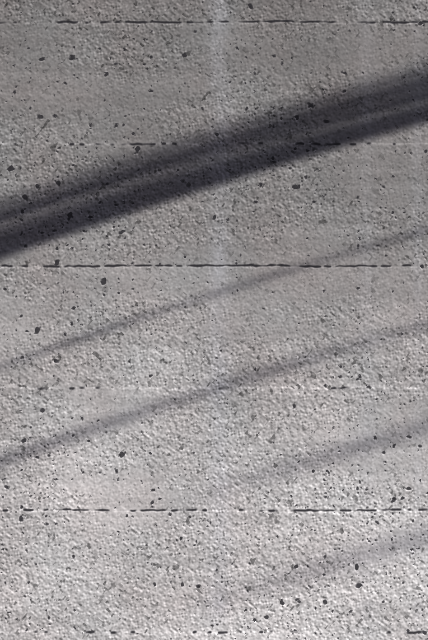
Give the GLSL for this texture, as a Shadertoy shader.

```glsl
// Board-marked concrete wall: six horizontal joints, pitted sandy surface,
// pale vertical stains, and slanting soft shadows falling across it.
// Space is in canvas heights: x to the right, y downward from the top edge.

#define JOINT_FIRST 0.034
#define JOINT_STEP 0.1907
#define JOINT_HALF 0.0011
#define GRAIN_SCALE 310.0
#define GRAIN_RELIEF 0.72
#define PORE_DENSITY 0.11
#define WALL_TOP vec3(0.495, 0.482, 0.480)
#define WALL_BOTTOM vec3(0.765, 0.748, 0.748)
#define STAIN vec3(0.74, 0.74, 0.77)
#define PIT vec3(0.15, 0.145, 0.16)
#define SHADOW vec3(0.36, 0.36, 0.41)

float hash(vec2 p) {
    vec3 q = fract(p.xyx * vec3(0.1031, 0.1030, 0.0973));
    q += dot(q, q.yzx + 33.33);
    return fract((q.x + q.y) * q.z);
}

float noise(vec2 p) {
    vec2 i = floor(p), f = fract(p);
    f = f * f * (3.0 - 2.0 * f);
    return mix(mix(hash(i), hash(i + vec2(1, 0)), f.x),
               mix(hash(i + vec2(0, 1)), hash(i + vec2(1, 1)), f.x), f.y);
}

float fbm(vec2 p) {
    float sum = 0.0, amp = 0.5;
    for (int i = 0; i < 4; i++) {
        sum += amp * noise(p);
        p = mat2(0.8, -0.6, 0.6, 0.8) * p * 2.03 + 17.3;
        amp *= 0.5;
    }
    return sum / 0.9375;
}

// Surface height of the sandy grain, on rotated lattices to hide their axes
float grain(vec2 p) {
    vec2 q = mat2(0.8, -0.6, 0.6, 0.8) * p * GRAIN_SCALE;
    return 0.65 * noise(q) + 0.35 * noise(q.yx * 0.53 + 40.0);
}

// Coverage of air holes, three sizes of jittered irregular ellipses
float pores(vec2 p, float pixel) {
    float cover = 0.0, scale = 40.0;
    float cluster = smoothstep(0.3, 0.7, fbm(p * 7.0 + 5.0));
    for (int k = 0; k < 3; k++) {
        vec2 q = p * scale + float(k) * 71.0, id = floor(q);
        float size = hash(id + 3.7), turn = hash(id + 9.1) * 3.14;
        vec2 d = fract(q) - 0.3 - 0.4 * vec2(hash(id + 21.3), hash(id + 47.9));
        d = mat2(cos(turn), -sin(turn), sin(turn), cos(turn)) * d;
        float r = mix(0.06, 0.17, size * size);
        float dist = length(d * vec2(1.0, 0.7)) - r + 0.14 * (noise(q * 7.0) - 0.5);
        float present = step(hash(id + 63.1), PORE_DENSITY * (0.3 + 1.4 * cluster));
        float soft = pixel * scale * 0.8;
        cover = max(cover, present * (1.0 - smoothstep(-soft, soft, dist)));
        scale *= 1.85;
    }
    return cover;
}

// Joint between boards: x = dark beaded crack, y = pale lip around it
vec2 joint(vec2 p, float pixel) {
    float row = floor((p.y - JOINT_FIRST) / JOINT_STEP + 0.5);
    float y = p.y - JOINT_FIRST - row * JOINT_STEP;
    y += 0.002 * (noise(vec2(p.x * 14.0, row * 7.0)) - 0.5);
    y += 0.0016 * (noise(vec2(p.x * 130.0, row * 3.0)) - 0.5);
    float faint = step(0.5, mod(row, 2.0)); // every other joint is mostly filled
    float beads = noise(vec2(p.x * 125.0, row * 13.0 + 2.0));
    float worn = noise(vec2(p.x * 9.0, row * 5.0 + 8.0));
    float open = smoothstep(0.42, 0.7, 0.75 * beads + 0.45 * worn - 0.2 * faint);
    float width = JOINT_HALF * (0.5 + 1.3 * beads);
    float crack = open * (1.0 - smoothstep(width - pixel, width + pixel, abs(y)));
    float lip = exp(-pow((y - 0.0022 * (1.0 - faint)) / 0.0017, 2.0));
    return vec2(crack, lip * (0.2 + 0.8 * noise(p * vec2(120.0, 40.0))));
}

// Amount of cast shadow: one wide streaked band and four fading thin ones
float castShadow(vec2 p) {
    float d = p.y + 0.36 * p.x - 0.06 * p.x * p.x; // constant along each shadow
    float band = smoothstep(0.292, 0.345, d) * (1.0 - smoothstep(0.394, 0.416, d));
    float gap = exp(-pow((d - 0.353 - 0.03 * p.x) / 0.008, 2.0));
    float streaks = noise(vec2(d * 160.0, p.x * 2.0));
    float amount = band * (1.0 - 0.22 * gap - 0.22 * streaks * smoothstep(0.4, 0.34, d));
    for (int k = 0; k < 4; k++) {
        float i = float(k);
        float offset = (d - 0.573 - 0.142 * i - 0.006 * i * i) / (0.009 + 0.004 * i);
        float reach = k < 2 ? 1.0 : smoothstep(0.22, 0.55, p.x);
        float fade = 0.6 + 0.6 * noise(vec2(p.x * 7.0, i * 9.0));
        amount = max(amount, reach * fade * (0.42 - 0.06 * i) * exp(-offset * offset));
    }
    return amount;
}

void mainImage(out vec4 fragColor, in vec2 fragCoord) {
    float pixel = 1.0 / iResolution.y;
    vec2 p = vec2(fragCoord.x, iResolution.y - fragCoord.y) * pixel;

    // Wall tone: brighter downward, boards and patches differ a little
    float board = floor((p.y - JOINT_FIRST) / JOINT_STEP);
    vec3 color = mix(WALL_TOP, WALL_BOTTOM, smoothstep(0.1, 0.95, p.y));
    color *= 1.0 + 0.05 * (hash(vec2(board, 4.0)) - 0.5) + 0.2 * (fbm(p * 8.0) - 0.5);
    color *= 1.0 + 0.08 * (noise(p * vec2(5.0, 75.0)) - 0.5);
    color += vec3(0.025, 0.0, -0.005) * (fbm(p * 14.0 + 30.0) - 0.5);

    // Pale vertical stains
    float stain = exp(-pow((p.x - 0.342) / 0.016, 2.0)) + 0.5 * exp(-pow((p.x - 0.572) / 0.012, 2.0))
                + 0.5 * exp(-pow((p.x - 0.652) / 0.008, 2.0));
    color = mix(color, max(color, STAIN), 0.5 * stain * fbm(p * vec2(30.0, 12.0)));

    // Grain lit from above right, calmer where the face is smooth
    float smoothed = smoothstep(0.5, 0.68, fbm(p * vec2(5.0, 14.0) + 11.0));
    float relief = grain(p) - grain(p + vec2(0.0014, -0.002));
    float speckle = grain(p * 1.2 + 2.0) - 0.5;
    float rough = GRAIN_RELIEF * (1.0 - 0.5 * smoothed);
    color *= 1.0 + rough * (0.75 * relief + 0.45 * speckle);
    color *= 1.0 - 0.5 * rough * smoothstep(0.68, 0.88, grain(p * 0.8 + 7.0));

    // Joints and air holes, each with a bright lower rim
    vec2 seam = joint(p, pixel);
    float hole = pores(p, pixel);
    float rim = max(pores(p - vec2(-0.0008, 0.0022), pixel) - hole, 0.0);
    color *= 1.0 + 0.22 * seam.y + 0.14 * rim;
    color = mix(color, PIT, max(0.85 * seam.x, 0.78 * hole));

    color *= mix(vec3(1.0), SHADOW, castShadow(p));
    fragColor = vec4(clamp(color, 0.0, 1.0), 1.0);
}
```
